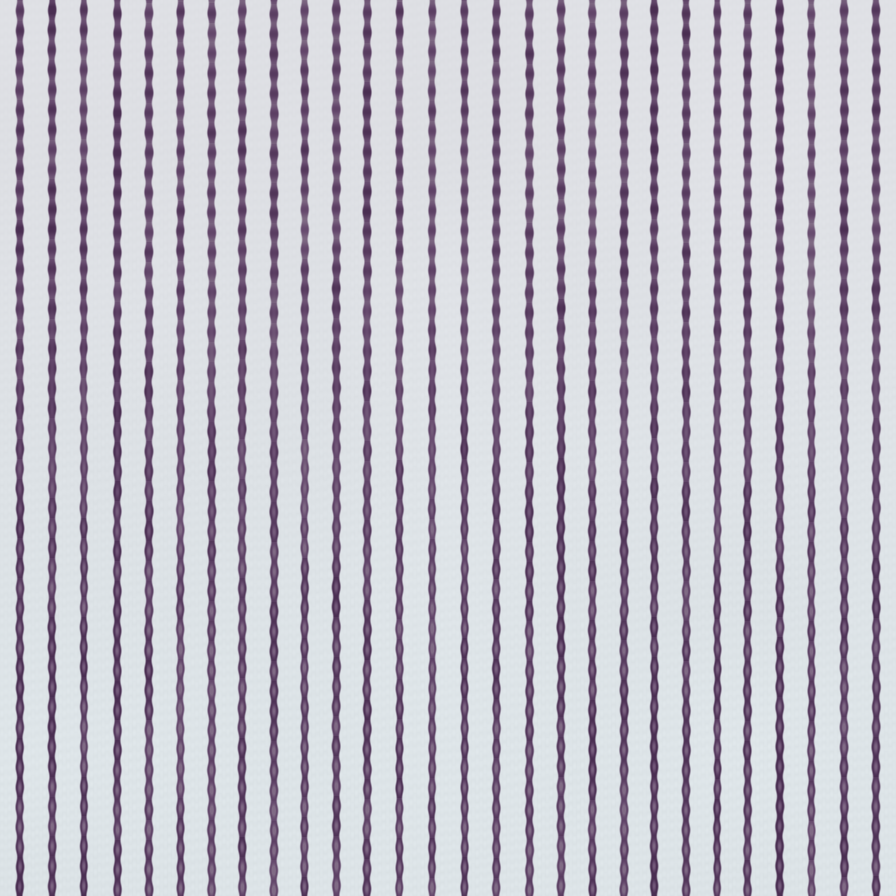
A WebGL 2 fragment shader for this texture:

```glsl
#version 300 es
precision highp float;

uniform vec2 u_resolution;
out vec4 outColor;

const float TAU = 6.2831853;

// Stripe layout, in canvas units
const float FIRST_STRIPE = 0.0225;
const float STRIPE_PITCH = 0.0354;
const float DRIFT = 0.0018;        // slow sway of the spacing
const float DRIFT_PERIOD = 13.0;   // in stripes
const float DRIFT_PEAK = 17.0;     // stripe pushed furthest right
const float JITTER = 0.0016;       // random offset per stripe
const float WANDER = 0.0007;       // sideways wobble along a stripe

// Thread beads
const float BEAD_COUNT = 45.0;
const float BEAD_PHASE = 0.4;
const float NECK_HALF_WIDTH = 0.0031;
const float BULGE_HALF_WIDTH = 0.0046;
const float EDGE_SOFTNESS = 0.0013;

// Ground weave
const vec2 WEAVE_COUNT = vec2(230.0, 96.0);
const float WEAVE_STRENGTH = 0.012;
const float RIB_STRENGTH = 0.005;

const vec3 GROUND_TOP = vec3(0.872, 0.878, 0.896);
const vec3 GROUND_BOTTOM = vec3(0.865, 0.893, 0.907);
const vec3 THREAD_DARK = vec3(0.29, 0.18, 0.32);
const vec3 THREAD_MID = vec3(0.40, 0.29, 0.43);
const vec3 THREAD_LIGHT = vec3(0.50, 0.42, 0.52);

float hash(vec2 p) {
    uvec2 q = uvec2(ivec2(floor(p))) * uvec2(1597334673u, 3812015801u);
    uint n = (q.x ^ q.y) * 1597334673u;
    n = (n ^ (n >> 15)) * 2246822519u;
    return float((n ^ (n >> 13)) >> 8) / 16777216.0;
}

float noise(vec2 p) {
    vec2 i = floor(p);
    vec2 f = fract(p);
    f = f * f * (3.0 - 2.0 * f);
    float low = mix(hash(i), hash(i + vec2(1, 0)), f.x);
    float high = mix(hash(i + vec2(0, 1)), hash(i + vec2(1, 1)), f.x);
    return mix(low, high, f.y);
}

// Pale cloth with short staggered threads and faint slanted ribs
vec3 ground(vec2 p) {
    vec3 color = mix(GROUND_BOTTOM, GROUND_TOP, smoothstep(0.1, 0.95, p.y));
    vec2 cell = p * WEAVE_COUNT;
    cell.y += 0.5 * mod(floor(cell.x), 2.0);
    vec2 f = fract(cell) - 0.5;
    float stitch = (1.0 - 4.0 * f.x * f.x) * (1.0 - 4.0 * f.y * f.y);
    float grain = (stitch - 0.44) * (0.5 + hash(cell));
    float rib = sin(TAU * (p.y * 88.0 - p.x * 14.0 + noise(p * 9.0)));
    float cloud = noise(p * 6.0) - 0.5;
    float relief = mix(1.0, 0.5, p.y);
    return color + relief * (WEAVE_STRENGTH * grain + RIB_STRENGTH * rib) + 0.012 * cloud;
}

float stripeCenter(float id) {
    float sway = DRIFT * cos(TAU * (id - DRIFT_PEAK) / DRIFT_PERIOD);
    return FIRST_STRIPE + id * STRIPE_PITCH + sway + JITTER * (hash(vec2(id, 7.0)) - 0.5);
}

// Thread tone from dark (0) through mid (0.5) to light (1)
vec3 threadColor(float tone) {
    vec3 color = mix(THREAD_DARK, THREAD_MID, clamp(tone * 2.0, 0.0, 1.0));
    return mix(color, THREAD_LIGHT, clamp(tone * 2.0 - 1.0, 0.0, 1.0));
}

void main() {
    float side = min(u_resolution.x, u_resolution.y);
    vec2 p = gl_FragCoord.xy / side;

    // Nearest stripe and its uneven path
    float id = round((p.x - FIRST_STRIPE) / STRIPE_PITCH);
    float wobble = WANDER * (noise(vec2(id * 3.0, p.y * 30.0)) - 0.5);
    float offset = abs(p.x - stripeCenter(id) - wobble);

    // Beaded outline
    float along = p.y * BEAD_COUNT - BEAD_PHASE + 0.25 * (hash(vec2(id, 3.0)) - 0.5);
    float bulge = 0.5 + 0.5 * cos(TAU * along);
    float beadSeed = hash(vec2(round(along), id));
    float halfWidth = mix(NECK_HALF_WIDTH, BULGE_HALF_WIDTH, bulge);
    halfWidth *= 0.94 + 0.12 * hash(vec2(id, 11.0));
    float soft = max(EDGE_SOFTNESS, 0.75 / side);
    float coverage = 1.0 - smoothstep(-soft, soft, offset - halfWidth);

    // Dark beads with paler necks above, split beads with a pale core below
    float core = 1.0 - smoothstep(0.1, 0.75, offset / halfWidth);
    float solidTone = 0.2 + 0.5 * (1.0 - bulge);
    float splitTone = 0.15 + 0.85 * core * bulge;
    float tone = mix(splitTone, solidTone, smoothstep(0.25, 0.8, p.y));
    tone += 0.25 * (beadSeed - 0.5) + 0.3 * (hash(vec2(id, 5.0)) - 0.5);
    tone += 0.3 * (noise(vec2(id * 5.0, p.y * 12.0)) - 0.4);

    outColor = vec4(mix(ground(p), threadColor(tone), coverage), 1.0);
}
```
